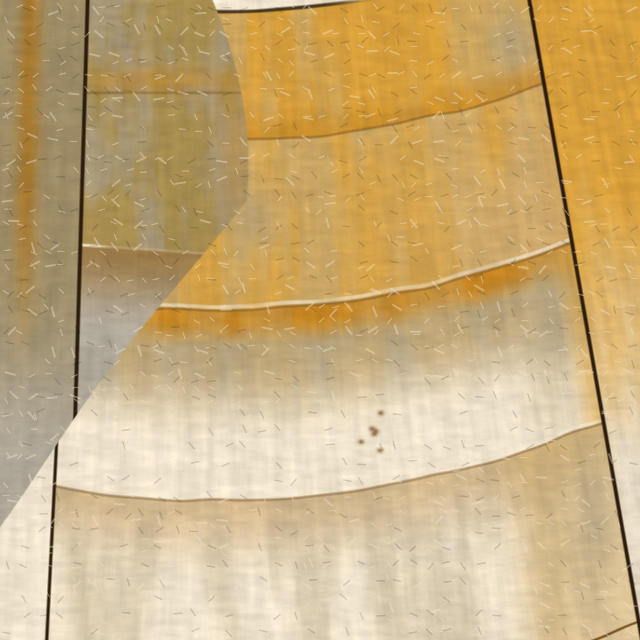
Reproduce this texture procedurally as a Shadertoy shader.

```glsl
const vec3 CREAM = vec3(0.94, 0.89, 0.80);
const vec3 TAN = vec3(0.79, 0.65, 0.39);
const vec3 GOLD = vec3(0.84, 0.62, 0.23);
const vec3 AMBER = vec3(0.77, 0.52, 0.13);
const vec3 GREY = vec3(0.71, 0.64, 0.50);
const vec3 OLIVE = vec3(0.65, 0.55, 0.31);
const vec3 COOL = vec3(0.69, 0.66, 0.60);
const vec3 BROWN = vec3(0.46, 0.31, 0.13);
const vec3 GAP = vec3(0.17, 0.11, 0.05);
const vec4 SEAMS = vec4(0.981, 0.780, 0.515, 0.218);
const float SEAM_BEND = 0.34;
const float SOFT = 0.002;

float hash(vec2 p) {
    vec3 q = fract(vec3(p.xyx) * 0.1031);
    q += dot(q, q.yzx + 33.33);
    return fract((q.x + q.y) * q.z);
}

float noise(vec2 p) {
    vec2 i = floor(p), f = fract(p);
    f = f * f * (3.0 - 2.0 * f);
    return mix(mix(hash(i), hash(i + vec2(1, 0)), f.x),
               mix(hash(i + vec2(0, 1)), hash(i + vec2(1, 1)), f.x), f.y);
}

float fbm(vec2 p) {
    float sum = 0.0, amp = 0.5;
    for (int i = 0; i < 4; i++, amp *= 0.5, p = p * 2.03 + 17.1) sum += amp * noise(p);
    return sum;
}

float blob(vec2 p, float x, float y, float w, float h) {
    vec2 d = (p - vec2(x, y)) / vec2(w, h);
    return exp(-dot(d, d));
}

float line(float d, float width) {
    float soft = max(SOFT, 1.0 / iResolution.y);
    return 1.0 - smoothstep(width - soft, width + soft, abs(d));
}

float above(float d) {
    float soft = max(SOFT, 1.0 / iResolution.y);
    return smoothstep(-soft, soft, d);
}

// Short random strokes in some of the grid cells
float scratches(vec2 p, float cells) {
    vec2 g = p * cells, id = floor(g) + cells;
    vec2 c = fract(g) - 0.5 - 0.3 * (vec2(hash(id), hash(id + 7.3)) - 0.5);
    float a = (hash(id + 3.7) - 0.6) * 2.2;
    vec2 dir = vec2(cos(a), sin(a));
    c -= dir * clamp(dot(c, dir), -0.22, 0.22);
    return smoothstep(0.075, 0.015, length(c)) * step(0.62, hash(id + 11.9));
}

// Curved panels; q is the height with the bend removed
vec3 centreBoard(vec2 p, float q, float s) {
    float stain = fbm(vec2(s * 14.0, p.y * 3.0));
    float streak = smoothstep(0.42, 0.65, stain);
    vec4 off = q - SEAMS;
    vec3 top = mix(GOLD, TAN, 0.8 * streak);
    top = mix(top, GREY, 0.75 * blob(p, 0.80, 0.93, 0.045, 0.06));
    top = mix(top, AMBER, 0.6 * smoothstep(0.055, 0.0, off.y));
    vec3 col = mix(top, CREAM, above(off.x));

    vec3 upper = mix(TAN, GOLD, streak * 0.75);
    upper = mix(upper, vec3(0.81, 0.67, 0.44), smoothstep(0.5, 0.9, p.x) * 0.65);
    upper = mix(upper, GOLD, 0.7 * blob(p, 0.77, 0.79, 0.025, 0.08));
    upper = mix(upper, GREY, 0.6 * blob(p, 0.40, 0.66, 0.04, 0.05));
    col = mix(upper, col, above(off.y));

    float depth = 0.03 * (stain - 0.5) - off.z;
    vec3 middle = mix(AMBER, GREY, smoothstep(0.015, 0.065, depth));
    middle = mix(middle, CREAM, smoothstep(0.07, 0.20, depth));
    middle = mix(middle, TAN, 0.4 * streak * smoothstep(0.22, 0.08, depth));
    middle = mix(middle, GREY, 0.8 * blob(p, 0.865, 0.49, 0.045, 0.13));
    middle = mix(middle, GOLD, 0.6 * smoothstep(0.94, 1.0, s));
    col = mix(middle, col, above(off.z));

    vec3 lower = mix(vec3(0.84, 0.73, 0.56), CREAM, smoothstep(0.0, 0.13, -off.w));
    lower = mix(lower, GREY, 0.35 * streak);
    lower = mix(lower, TAN, 0.5 * smoothstep(0.76, 0.86, s));
    lower = mix(lower, GREY, 0.75 * blob(p, 0.925, 0.19, 0.035, 0.13));
    lower = mix(lower, GREY, 0.45 * blob(p, 0.12, 0.12, 0.025, 0.10));
    col = mix(lower, col, above(off.w));

    // Dark seams with worn bright lips
    float wear = 0.4 + 0.4 * noise(p * vec2(35.0, 8.0));
    col = mix(col, GAP, 0.85 * line(off.x, 0.0025) * smoothstep(0.60, 0.50, p.x));
    col = mix(col, CREAM, wear * (line(off.z - 0.006, 0.003) + line(off.w - 0.005, 0.003)));
    col = mix(col, BROWN, 0.5 * (line(off.y, SOFT) + line(off.z, SOFT) + line(off.w, SOFT)));
    return mix(col, BROWN, line(q + 0.118, SOFT));
}

// Shaded boards on the left
vec3 shadedBoards(vec2 p, float gapX) {
    float stain = fbm(p * vec2(22.0, 8.0));
    vec3 strip = mix(OLIVE, GREY * 0.92, smoothstep(0.40, 0.65, stain));
    strip = mix(strip, AMBER, 0.45 * blob(p, 0.25, 0.875, 0.15, 0.018));
    strip = mix(strip, AMBER, 0.35 * blob(p, 0.37, 0.76, 0.025, 0.12));
    float seam = p.y - 0.617 + 0.07 * (p.x - 0.13);
    vec3 foot = mix(vec3(0.61, 0.48, 0.28), COOL, smoothstep(0.0, 0.13, -seam));
    strip = mix(foot, strip, above(seam));
    strip = mix(strip, BROWN, 0.4 * line(p.y - 0.855, SOFT));
    strip = mix(strip, CREAM, line(seam, SOFT) * (0.25 + 0.7 * smoothstep(0.18, 0.14, p.x)));
    vec3 side = mix(vec3(0.62, 0.55, 0.40), COOL, smoothstep(0.6, 0.25, p.y));
    float rust = blob(p, 0.02 + 0.03 * p.y + 0.012 * (0.5 - stain), p.y, 0.017, 1.0);
    side = mix(side, AMBER * 0.87, 0.75 * rust * smoothstep(0.38, 0.72, p.y));
    return mix(mix(side, strip, above(p.x - gapX)), GAP, line(p.x - gapX, 0.003));
}

void mainImage(out vec4 fragColor, in vec2 fragCoord) {
    vec2 p = fragCoord / iResolution.xy;
    float litGap = 0.073 + 0.05 * p.y, darkGap = 0.107 + 0.03 * p.y;
    float rightGap = 1.003 - 0.176 * p.y, bend = p.x - 0.34;
    float s = (p.x - litGap) / (rightGap - litGap);
    float q = p.y - SEAM_BEND * bend * bend + 0.006 * (noise(p * 18.0) - 0.5);

    // Lit boards
    float stain = fbm(vec2((p.x - rightGap) * 28.0, p.y * 5.0));
    vec3 right = mix(CREAM * 0.96, GOLD, smoothstep(0.25, 0.72, p.y + 0.3 * (stain - 0.5)));
    vec3 col = mix(centreBoard(p, q, s), right, above(p.x - rightGap));
    col = mix(CREAM, col, above(p.x - litGap));
    col = mix(col, GAP, max(line(p.x - rightGap, 0.003), line(p.x - litGap, 0.0025)));

    // Shadow with a slanting, then rounded edge
    float slant = 0.755 * (p.y - 0.186) + 0.008 * sin(p.y * 11.0), rise = p.y - 0.74;
    float edge = min(slant, 0.388 - 0.83 * rise * rise);
    col = mix(shadedBoards(p, darkGap), col, above(p.x - edge));

    // Grain, scratches and pits
    float grain = fbm(p * vec2(35.0, 110.0)) + fbm(vec2(s * 75.0, p.y * 12.0));
    col *= 1.0 + 0.13 * (grain - 0.94);
    col = mix(col, CREAM, 0.4 * max(scratches(p, 30.0), scratches(p, 47.0)));
    col *= 1.0 - 0.13 * scratches(p, 38.0);
    for (float k = 0.0; k < 6.0; k++) {
        vec2 c = vec2(0.58, 0.32) + vec2(0.04, 0.07) * (vec2(hash(vec2(k, 4)), hash(vec2(k, 9))) - 0.5);
        col = mix(col, BROWN, 0.7 * blob(p, c.x, c.y, 0.005, 0.004));
    }
    fragColor = vec4(clamp(col, 0.0, 1.0), 1.0);
}
```
